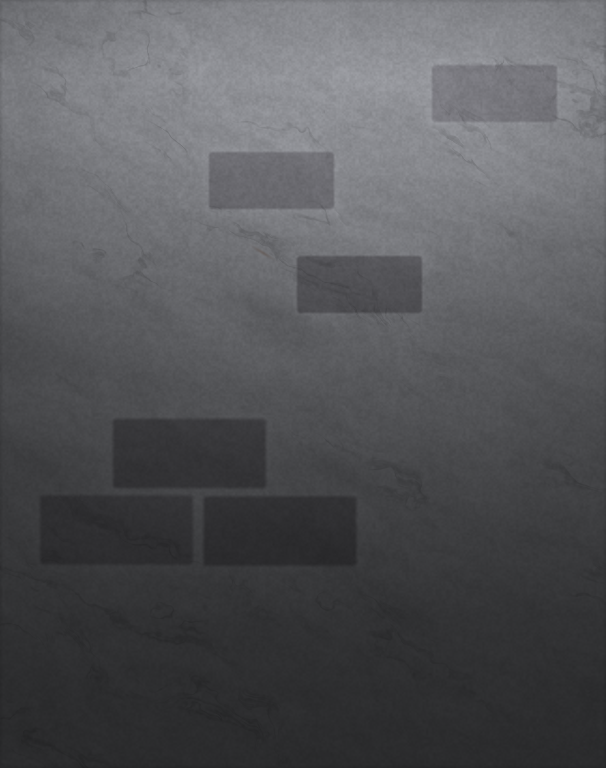
A Shadertoy shader for this background:

```glsl
// A dim slate wall, lit from above, with six translucent dark panels.
// A vertical light ramp is shaded by a side vignette, slanted stone noise,
// sparse veins, soft stains and rounded-box panels, in canvas heights.

const vec3 STONE_TINT = vec3(0.985, 0.995, 1.030);
const vec3 PANEL_TINT = vec3(1.002, 0.990, 1.004);
const vec3 RUST_COLOR = vec3(0.37, 0.31, 0.28);
const vec2 RUST_POS = vec2(0.342, 0.671);
const vec2 GRAIN_DIR = vec2(0.857, -0.515);
const vec2 SMALL_PANEL = vec2(0.0814, 0.0371);
const vec2 LARGE_PANEL = vec2(0.0996, 0.0452);
const float CORNER = 0.005;
const float SMALL_SOFTNESS = 0.0024;
const float LARGE_SOFTNESS = 0.0036;
const float HALO_WIDTH = 0.010;
const float HALO_GAIN = 0.045;
const float LIGHT_CENTER = 0.58;
const float VIGNETTE = 0.55;
const float CLOUD_GAIN = 0.10;
const float STREAK_GAIN = 0.10;
const float VEIN_GAIN = 0.11;
const float FINE_GAIN = 0.062;

// Brightness at even steps from the bottom to the top
const int RAMP_STEPS = 10;
const float RAMP[11] = float[11](0.170, 0.178, 0.199, 0.238, 0.286,
    0.342, 0.404, 0.478, 0.548, 0.588, 0.530);

// Panels: center, size blend (0 small, 1 large), brightness factor
const int PANEL_COUNT = 6;
const vec4 PANELS[6] = vec4[6](
    vec4(0.6439, 0.8783, 0.0, 0.86), vec4(0.3535, 0.7650, 0.0, 0.82),
    vec4(0.4681, 0.6296, 0.0, 0.77), vec4(0.2467, 0.4095, 1.0, 0.75),
    vec4(0.1517, 0.3099, 1.0, 0.80), vec4(0.3646, 0.3086, 1.0, 0.75));

// Stains: center, length along the grain, darkening
const int STAIN_COUNT = 5;
const vec4 STAINS[5] = vec4[5](
    vec4(0.350, 0.590, 0.075, 0.09), vec4(0.030, 0.545, 0.090, 0.07),
    vec4(0.195, 0.610, 0.050, 0.07), vec4(0.440, 0.385, 0.050, 0.08),
    vec4(0.045, 0.395, 0.070, 0.06));

float hash(vec2 p) {
    vec3 q = fract(vec3(p.xyx) * 0.1031);
    q += dot(q, q.yzx + 33.33);
    return fract((q.x + q.y) * q.z);
}

float noise(vec2 p) {
    vec2 i = floor(p), f = fract(p);
    f = f * f * (3.0 - 2.0 * f);
    return mix(mix(hash(i), hash(i + vec2(1, 0)), f.x),
               mix(hash(i + vec2(0, 1)), hash(i + vec2(1, 1)), f.x), f.y);
}

float fbm(vec2 p) {
    float sum = 0.0, amp = 0.5;
    for (int i = 0; i < 5; i++) {
        sum += amp * noise(p);
        p = p * 2.03 + 17.3;
        amp *= 0.5;
    }
    return sum;
}

float roundedBox(vec2 p, vec2 halfSize) {
    vec2 d = abs(p) - halfSize + CORNER;
    return length(max(d, 0.0)) + min(max(d.x, d.y), 0.0) - CORNER;
}

// Rotates so that x runs along the slanted stone grain
vec2 alongGrain(vec2 p) {
    return vec2(dot(p, GRAIN_DIR), dot(p, vec2(-GRAIN_DIR.y, GRAIN_DIR.x)));
}

float lightRamp(float y) {
    float t = clamp(y, 0.0, 0.9999) * float(RAMP_STEPS);
    int i = int(t);
    return mix(RAMP[i], RAMP[i + 1], fract(t));
}

float stoneTexture(vec2 p) {
    vec2 g = alongGrain(p);
    float warp = fbm(p * 7.0 + 4.0) - 0.5;
    float cloud = fbm(g * vec2(6.0, 13.0) + warp * 2.0 + 20.0) - 0.48;
    float streak = fbm(g * vec2(22.0, 60.0) + warp * 6.0 + 50.0) - 0.48;
    // Thin broken veins: narrow noise ridges kept only in scattered patches
    float ridge = 1.0 - abs(2.0 * fbm(g * vec2(9.0, 34.0) + warp * 5.0 + 80.0) - 0.96);
    float patches = smoothstep(0.50, 0.72, fbm(g * vec2(9.0, 17.0) + 33.0));
    float vein = smoothstep(0.86, 1.0, ridge) * patches;
    float fine = noise(p * 230.0) + noise(p * 410.0 + 9.0) - 1.0;
    return 1.0 + CLOUD_GAIN * cloud + STREAK_GAIN * streak
               - VEIN_GAIN * vein + FINE_GAIN * fine;
}

void mainImage(out vec4 fragColor, in vec2 fragCoord) {
    vec2 p = fragCoord / iResolution.y;
    vec2 uv = fragCoord / iResolution.xy;

    // Light, vignette and stone surface
    float side = uv.x - LIGHT_CENTER;
    float light = lightRamp(uv.y) * stoneTexture(p);
    light *= 1.0 - VIGNETTE * side * side * smoothstep(0.05, 0.6, uv.y);
    vec2 border = min(p, iResolution.xy / iResolution.y - p);
    light *= mix(0.92, 1.0, smoothstep(0.0, 0.005, min(border.x, border.y)));

    // Stains stretched along the grain
    for (int i = 0; i < STAIN_COUNT; i++) {
        vec2 d = alongGrain(p - STAINS[i].xy) / (STAINS[i].z * vec2(1.0, 0.35));
        light *= 1.0 - STAINS[i].w * exp(-dot(d, d));
    }
    vec3 color = light * STONE_TINT;
    vec2 rust = alongGrain(p - RUST_POS) / vec2(0.012, 0.002);
    color = mix(color, RUST_COLOR, 0.5 * exp(-dot(rust, rust)));

    // Panels with a faint pale halo
    for (int i = 0; i < PANEL_COUNT; i++) {
        vec4 panel = PANELS[i];
        float d = roundedBox(p - panel.xy, mix(SMALL_PANEL, LARGE_PANEL, panel.z));
        float soft = mix(SMALL_SOFTNESS, LARGE_SOFTNESS, panel.z);
        float inside = 1.0 - smoothstep(-soft, soft, d);
        color *= 1.0 + HALO_GAIN * exp(-max(d, 0.0) / HALO_WIDTH) * (1.0 - inside);
        color *= mix(vec3(1.0), panel.w * PANEL_TINT, inside);
    }
    fragColor = vec4(clamp(color, 0.0, 1.0), 1.0);
}
```
